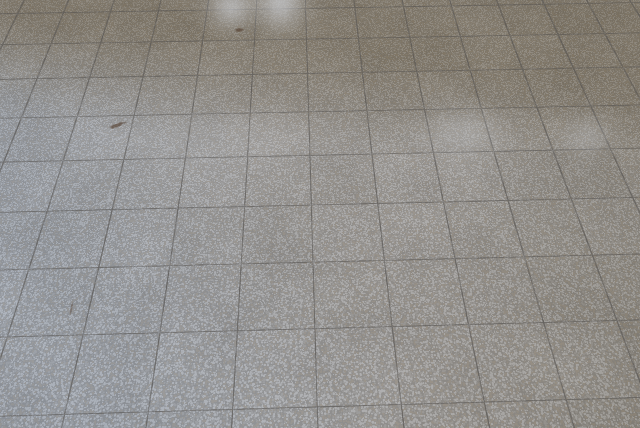
Reproduce this texture procedurally as a Shadertoy shader.

```glsl
// Worn terrazzo floor tiles in perspective, with thin dark joints and soft window glare.

// Floor projection, in units of the canvas height
const float HORIZON = 2.289;        // height of the vanishing line
const float VANISH_X = 0.676;       // where the long joints converge
const float TILE_WIDTH = 0.0881;    // tile width per unit below the horizon
const float ROW_SCALE = 25.18;      // rows per unit of inverse depth
const float FIRST_ROW_DEPTH = 1.3086;
const float COLUMN_SHIFT = 0.33;
const float ROW_SKEW = 0.0287;      // slight turn of the cross joints
const float LENS_BEND = 0.0011;     // tiles narrow toward the sides

// Joints and stone
const float JOINT_HALF_WIDTH = 0.001;
const float JOINT_STRENGTH = 0.66;
const float CHIPS_PER_TILE = 37.0;
const float CHIP_CONTRAST = 0.88;
const float TILE_VARIATION = 0.020;
const float WEAR = 0.05;

const vec3 GREY = vec3(0.602, 0.592, 0.580);
const vec3 BROWN = vec3(0.500, 0.470, 0.418);
const vec3 WARM_SIDE = vec3(0.545, 0.528, 0.498);
const vec3 COOL_LIGHT = vec3(0.598, 0.618, 0.648);
const vec3 JOINT = vec3(0.335, 0.325, 0.315);
const vec3 GLARE = vec3(0.80, 0.81, 0.83);
const vec3 DEBRIS = vec3(0.33, 0.25, 0.19);

// Chip colours relative to the floor tone
const vec3 CEMENT = vec3(-0.055, -0.056, -0.058);
const vec3 PALE_CHIP = vec3(0.092, 0.098, 0.108);
const vec3 TAN_CHIP = vec3(-0.005, -0.025, -0.055);
const vec3 GREY_CHIP = vec3(0.010);

// Glare spots: centre, then radii
const vec4 SPOTS[5] = vec4[5](
    vec4(0.540, 0.985, 0.050, 0.050), vec4(0.655, 0.995, 0.052, 0.060),
    vec4(1.085, 0.690, 0.085, 0.055), vec4(1.370, 0.680, 0.060, 0.045),
    vec4(0.500, 0.670, 0.300, 0.070));
const float SPOT_STRENGTH[5] = float[5](0.60, 0.68, 0.34, 0.30, 0.12);

float hash(vec2 p) {
    vec3 q = fract(p.xyx * 0.1031);
    q += dot(q, q.yzx + 33.33);
    return fract((q.x + q.y) * q.z);
}

float noise(vec2 p) {
    vec2 i = floor(p), f = fract(p);
    f = f * f * (3.0 - 2.0 * f);
    return mix(mix(hash(i), hash(i + vec2(1, 0)), f.x),
               mix(hash(i + vec2(0, 1)), hash(i + vec2(1, 1)), f.x), f.y);
}

float fbm(vec2 p) {
    return 0.55 * noise(p) + 0.30 * noise(p * 2.1 + 7.0) + 0.15 * noise(p * 4.3 + 19.0);
}

// Canvas position to tile coordinates
vec2 floorPlane(vec2 p) {
    float depth = HORIZON - p.y;
    float u = (p.x - VANISH_X) / (TILE_WIDTH * depth) - COLUMN_SHIFT;
    u *= 1.0 + LENS_BEND * u * u;
    return vec2(u, ROW_SCALE * (1.0 / FIRST_ROW_DEPTH - 1.0 / depth) + ROW_SKEW * u);
}

// Irregular stone chips set in cement
vec3 terrazzo(vec2 q) {
    vec2 cell = floor(q), nearest = cell;
    float best = 9.0;
    for (int j = -1; j <= 1; j++)
    for (int i = -1; i <= 1; i++) {
        vec2 c = cell + vec2(i, j);
        vec2 centre = c + vec2(hash(c), hash(c + 41.7));
        float d = length(q - centre) / mix(0.6, 1.35, hash(c + 83.1));
        if (d < best) { best = d; nearest = c; }
    }
    float kind = hash(nearest + 127.3);
    vec3 chip = kind < 0.46 ? PALE_CHIP : kind < 0.74 ? GREY_CHIP : TAN_CHIP;
    return mix(chip, CEMENT, smoothstep(0.25, 0.75, best));
}

// Small elongated mark: soft coverage around a tilted ellipse
float mark(vec2 p, vec2 centre, vec2 radii, float angle) {
    float c = cos(angle), s = sin(angle);
    vec2 d = mat2(c, -s, s, c) * (p - centre) / radii;
    return 1.0 - smoothstep(0.5, 1.2, length(d) + 0.5 * noise(p * 160.0) - 0.25);
}

void mainImage(out vec4 fragColor, in vec2 fragCoord) {
    vec2 p = fragCoord / iResolution.y;
    vec2 q = floorPlane(p);
    vec2 pixel = fwidth(q);
    vec2 tile = floor(q);

    // Broad floor tone: brown far away, warm at right, cool daylight at lower left
    float far = smoothstep(0.62, 0.92, p.y + 0.10 * (p.x - 0.75));
    vec3 color = mix(GREY, WARM_SIDE, 0.8 * smoothstep(0.9, 1.6, p.x));
    color = mix(color, COOL_LIGHT, 0.95 * (1.0 - smoothstep(0.15, 1.15, p.x + 0.5 * p.y)));
    color = mix(color, BROWN, 0.9 * far);

    // Tile differences, worn patches and chips that blur with distance
    color += TILE_VARIATION * (hash(tile + 5.0) - 0.5) * vec3(1.0, 1.05, 1.2);
    color += WEAR * (fbm(q * 1.7 + 30.0) - 0.5);
    float footprint = CHIPS_PER_TILE * max(pixel.x, pixel.y);
    float detail = CHIP_CONTRAST / (1.0 + 0.4 * footprint * footprint);
    color += detail * terrazzo(q * CHIPS_PER_TILE + 37.0 * tile);

    // Joints, unevenly filled with dirt
    vec2 gap = abs(fract(q + 0.5) - 0.5);
    vec2 joint = 1.0 - smoothstep(vec2(JOINT_HALF_WIDTH), JOINT_HALF_WIDTH + pixel, gap);
    float dirt = mix(0.65, 1.1, noise(q * 9.0));
    color = mix(color, JOINT, JOINT_STRENGTH * dirt * max(joint.x, 0.85 * joint.y));

    // Window glare
    for (int i = 0; i < 5; i++) {
        vec2 d = (p - SPOTS[i].xy) / SPOTS[i].zw;
        color = mix(color, GLARE, SPOT_STRENGTH[i] * exp(-dot(d, d)));
    }

    // Debris and a scratch
    float debris = mark(p, vec2(0.274, 0.708), vec2(0.021, 0.005), 0.35);
    debris = max(debris, mark(p, vec2(0.561, 0.930), vec2(0.010, 0.005), 0.1));
    debris = max(debris, 0.6 * mark(p, vec2(0.167, 0.280), vec2(0.016, 0.003), 1.4));
    color = mix(color, DEBRIS, 0.65 * debris);

    fragColor = vec4(clamp(color, 0.0, 1.0), 1.0);
}
```
